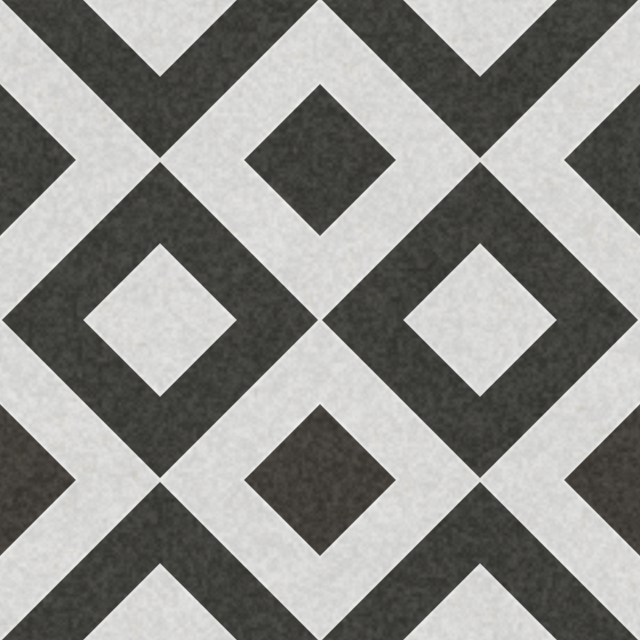
Give the GLSL for this pattern, as a three.js fragment shader.

```glsl
// Two by two repeats of interlocking concentric diamonds in charcoal and off-white.
// One folded diamond distance gives every edge; wrapped value noise adds a fine
// cement grain, a soft mottling and a few beige flecks.

varying vec2 vUv;

float hash(vec2 p) {
  vec3 q = fract(vec3(p.xyx) * 0.1031);
  q += dot(q, q.yzx + 33.33);
  return fract((q.x + q.y) * q.z);
}

// Value noise that wraps after a whole number of cells.
float noise(vec2 uv, float cells, float seed) {
  vec2 p = uv * cells;
  vec2 i = floor(p);
  vec2 f = fract(p);
  f = f * f * (3.0 - 2.0 * f);
  vec2 a = mod(i, cells) + seed;
  vec2 b = mod(i + 1.0, cells) + seed;
  return mix(mix(hash(a), hash(vec2(b.x, a.y)), f.x),
             mix(hash(vec2(a.x, b.y)), hash(b), f.x), f.y);
}

void main() {
  // Diamond distance: 0 at a dark diamond's centre, 1 at a light one's.
  vec2 p = vUv * 2.0;
  vec2 q = abs(fract(p + vec2(0.0, 0.5)) - 0.5);
  float d = q.x + q.y;

  // Signed distance to the dark parts: the ring and the small inner diamond.
  float ring = abs(d - 0.367) - 0.127;
  float core = 0.763 - d;
  float edge = min(ring, core);
  float light = smoothstep(-0.004, 0.004, edge);

  // Grain and mottling, centred on zero.
  float grain = 0.6 * noise(vUv, 128.0, 7.0) + 0.4 * noise(vUv, 230.0, 41.0) - 0.5;
  float mottle = 0.5 * noise(vUv, 9.0, 19.0) + 0.5 * noise(vUv, 37.0, 63.0) - 0.5;
  float fleck = smoothstep(0.8, 1.0, noise(vUv, 80.0, 113.0));

  // Charcoal, with warmer inner diamonds in the lower row.
  float warm = step(core, 0.0) * (1.0 - floor(p.y));
  vec3 charcoal = vec3(0.249, 0.248, 0.236) + 0.12 * grain + 0.025 * mottle;
  charcoal += vec3(0.012, 0.0, -0.008) * warm;
  charcoal += vec3(0.025, 0.022, 0.012) * fleck;

  // Off-white, with a thin bright rim beside the charcoal.
  vec3 white = vec3(0.847, 0.846, 0.838) + 0.09 * grain + 0.025 * mottle;
  white -= vec3(0.015, 0.022, 0.04) * fleck;
  white += 0.05 * (1.0 - smoothstep(0.006, 0.018, edge));

  gl_FragColor = vec4(mix(charcoal, white, light), 1.0);
}
```
